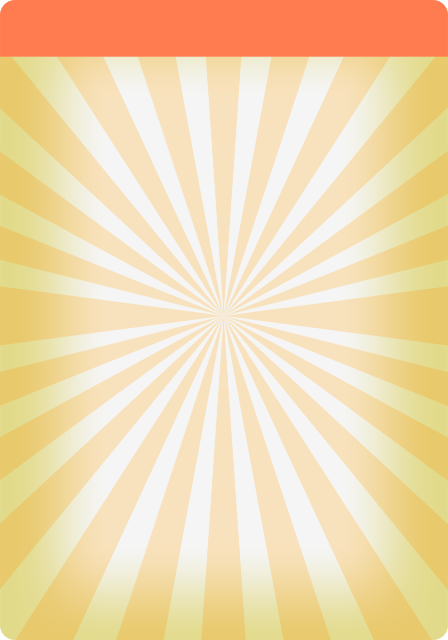
Reproduce this background procedurally as a Shadertoy shader.

```glsl
// Rounded card with a coral header over a cream sunburst and a golden inner glow.

const vec3 PAPER      = vec3(1.0);
const vec3 CORAL      = vec3(1.0, 0.486, 0.314);
const vec3 CREAM      = vec3(0.973, 0.886, 0.741);
const vec3 PALE       = vec3(0.961);
const vec3 GOLD       = vec3(0.910, 0.788, 0.420);
const vec3 GOLD_PALE  = vec3(0.888, 0.856, 0.545);

const float HEADER_BOTTOM = 0.9115;
const float CORNER_RADIUS = 0.0235;
const float RAY_PERIOD    = radians(14.4);
const float RAY_HALF      = radians(3.28);

// Coverage of a shape whose signed distance is negative inside.
float coverage(float dist, float pixel) {
    return 1.0 - smoothstep(-0.6 * pixel, 0.6 * pixel, dist);
}

float roundedBox(vec2 p, vec2 halfSize, float radius) {
    vec2 q = abs(p) - halfSize + radius;
    return length(max(q, 0.0)) + min(max(q.x, q.y), 0.0) - radius;
}

// Rays mirrored about both axes, measured from the vertical.
float sunburst(vec2 p, float pixel) {
    float angle = atan(abs(p.x), abs(p.y) + 1e-6);
    float offset = abs(mod(angle, RAY_PERIOD) - 0.5 * RAY_PERIOD);
    return coverage((offset - RAY_HALF) * length(p), pixel);
}

// Soft glow along the card borders, rounded where the sides meet.
float innerGlow(vec2 p, vec2 halfSize) {
    vec2 inset = halfSize - abs(p);
    float side = smoothstep(0.015, 0.175, inset.x);
    float cap = smoothstep(-0.012, 0.158, inset.y);
    return 1.0 - side * cap;
}

void mainImage(out vec4 fragColor, in vec2 fragCoord) {
    float pixel = 1.0 / iResolution.y;
    vec2 uv = fragCoord * pixel;
    vec2 halfSize = 0.5 * iResolution.xy * pixel;
    vec2 fromCenter = uv - halfSize;
    vec2 burstCenter = vec2(halfSize.x - 0.0007, 0.5065);

    // Sunburst, tinted towards the borders
    float ray = sunburst(uv - burstCenter, pixel);
    float glow = innerGlow(fromCenter, halfSize);
    vec3 color = mix(mix(CREAM, PALE, ray), mix(GOLD, GOLD_PALE, ray), glow);

    // Header band
    color = mix(color, CORAL, coverage(HEADER_BOTTOM - uv.y, pixel));

    // Card outline
    float card = roundedBox(fromCenter, halfSize, CORNER_RADIUS);
    color = mix(PAPER, color, coverage(card, pixel));

    fragColor = vec4(color, 1.0);
}
```
